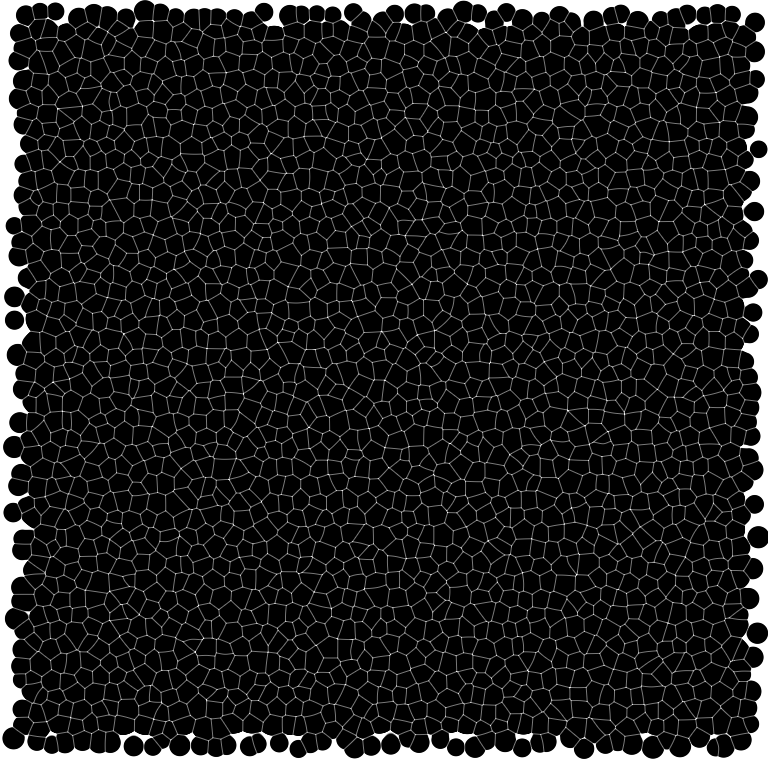
Reproduce this pattern procedurally as a Shadertoy shader.

```glsl
// A black sheet of small irregular cells parted by hairline pale seams, with a
// ragged white margin. Each cell grows as a disc from a jittered, staggered seed;
// unequal head starts bend the seams, and a growth limit rounds the outer cells.

const float CELLS = 47.6;            // cell pitches across the canvas
const float LAST = 45.0;             // index of the last seed in each row
const float SEAM = 0.029;            // seam width, in cell pitches

vec3 hash3(vec2 id) {
    vec3 h = fract(id.xyx * vec3(0.1031, 0.1030, 0.0973) + 0.37);
    h += dot(h, h.yxz + 33.33);
    return fract((h.xxy + h.yzz) * h.zyx);
}

// Vector from the seed to p, and the time at which its growing disc reaches p
vec3 growth(vec2 p, vec2 id) {
    vec3 h = hash3(id + 17.0);
    vec2 seed = id + vec2(0.5 * mod(id.y, 2.0), 0.0) + 0.72 * (h.xy - 0.5);
    vec2 ray = p - seed;
    return vec3(ray, length(ray) - 0.16 * (h.z - 0.5));
}

bool isSeed(vec2 id) {
    return all(greaterThanEqual(id, vec2(0.0))) && all(lessThanEqual(id, vec2(LAST)));
}

void mainImage(out vec4 fragColor, in vec2 fragCoord) {
    vec2 uv = fragCoord / iResolution.xy;
    vec2 p = (uv - vec2(0.5025, 0.505)) * CELLS + 0.5 * vec2(LAST + 0.5, LAST);
    float px = CELLS / iResolution.y;
    vec2 base = floor(p + vec2(0.25, 0.5));

    // First disc to arrive owns the point
    vec3 owner = vec3(1.0, 0.0, 9.0);
    vec2 ownerId = vec2(-9.0);
    for (int j = -2; j <= 2; j++)
    for (int i = -2; i <= 2; i++) {
        vec2 id = base + vec2(i, j);
        if (!isSeed(id)) continue;
        vec3 g = growth(p, id);
        if (g.z < owner.z) { owner = g; ownerId = id; }
    }

    // Seams add up where several neighbours meet
    float reach = max(px * 0.98, SEAM);
    float seam = 0.0;
    for (int j = -2; j <= 2; j++)
    for (int i = -2; i <= 2; i++) {
        vec2 id = base + vec2(i, j);
        if (!isSeed(id) || id == ownerId) continue;
        vec3 g = growth(p, id);
        float slope = length(normalize(g.xy + 1e-5) - normalize(owner.xy + 1e-5));
        float gap = (g.z - owner.z) / max(slope, 0.15);
        seam += max(1.0 - gap / reach, 0.0);
    }
    float light = min(seam * SEAM / reach, 1.0);

    // Growth stops early at the rim and leaves the margin white
    vec2 inset = min(p, vec2(LAST + 0.5, LAST) - p);
    float limit = mix(0.62, 1.0, smoothstep(0.3, 1.2, min(inset.x, inset.y)));
    float margin = smoothstep(-0.6 * px, 0.6 * px, owner.z - limit);

    fragColor = vec4(vec3(mix(light, 1.0, margin)), 1.0);
}
```
